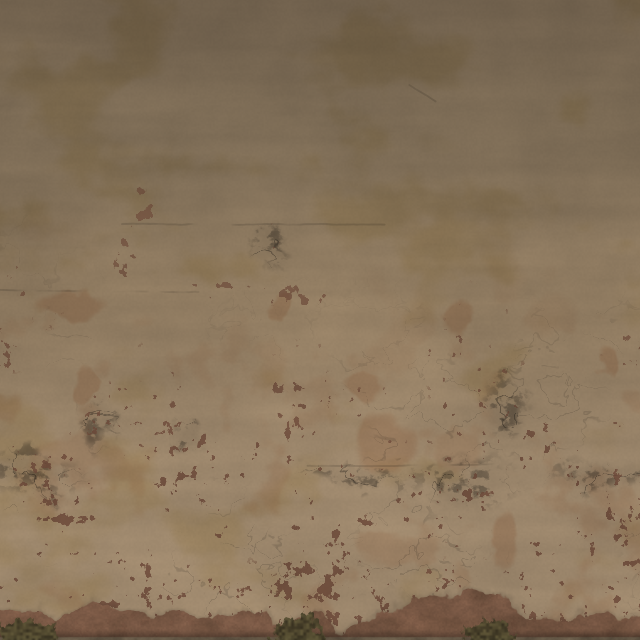
Reproduce this texture procedurally as a WebGL 2 fragment shader.

```glsl
#version 300 es
precision highp float;
uniform vec2 u_resolution;
out vec4 fragColor;

float hash(vec2 cell) {
  vec3 q = fract(cell.xyx * 0.1031);
  q += dot(q, q.yzx + 33.33);
  return fract((q.x + q.y) * q.z);
}

float noise(vec2 p) {
  vec2 i = floor(p), f = fract(p);
  f = f * f * (3.0 - 2.0 * f);
  return mix(mix(hash(i), hash(i + vec2(1, 0)), f.x),
             mix(hash(i + vec2(0, 1)), hash(i + vec2(1, 1)), f.x), f.y);
}

float fbm(vec2 p) {
  float sum = 0.0, amp = 0.533;
  for (int i = 0; i < 4; i++) {
    sum += amp * noise(p);
    p = mat2(1.6, 1.2, -1.2, 1.6) * p + 17.3;
    amp *= 0.5;
  }
  return sum;
}

// Each region is centre.xy, radius.xy
const vec4 chipRegions[8] = vec4[8](
  vec4(.21, .63, .014, .08), vec4(.36, .548, .05, .011), vec4(.48, .53, .05, .017),
  vec4(.456, .39, .022, .028), vec4(.10, .19, .045, .013), vec4(.49, .09, .075, .035),
  vec4(.55, .18, .045, .015), vec4(.755, .17, .011, .022));
const vec4 stainRegions[8] = vec4[8](
  vec4(.445, .517, .018, .021), vec4(.71, .503, .026, .028), vec4(.951, .435, .013, .026),
  vec4(.786, .155, .022, .042), vec4(.565, .395, .03, .022), vec4(.60, .31, .045, .045),
  vec4(.135, .40, .017, .028), vec4(.11, .525, .055, .022));
const vec4 grimeRegions[8] = vec4[8](
  vec4(.72, .245, .075, .03), vec4(.93, .255, .06, .024), vec4(.424, .615, .022, .026),
  vec4(.05, .26, .07, .032), vec4(.29, .32, .022, .024), vec4(.55, .262, .07, .014),
  vec4(.16, .34, .022, .04), vec4(.79, .365, .028, .045));

float coverage(vec2 p, vec4 regions[8], float softness) {
  float cover = 0.0;
  for (int i = 0; i < 8; i++) {
    float d = length((p - regions[i].xy) / regions[i].zw);
    cover = max(cover, 1.0 - smoothstep(1.0 - softness, 1.0 + softness, d));
  }
  return cover;
}

float bump(float x, float centre, float width) {
  float d = (x - centre) / width;
  return exp(-d * d);
}

float scratch(vec2 p, vec2 a, vec2 b) {
  vec2 ab = b - a;
  float t = clamp(dot(p - a, ab) / dot(ab, ab), 0.0, 1.0);
  return 1.0 - smoothstep(0.0005, 0.0025, length(p - a - ab * t));
}

void main() {
  vec2 p = gl_FragCoord.xy / u_resolution;
  vec2 warp = vec2(fbm(p * 24.0), fbm(p * 24.0 + 61.0)) - 0.5;
  float cloud = fbm(p * 5.0 + 9.0), mottle = fbm(p * 18.0 + 31.0);
  float grain = noise(p * 380.0) - 0.5;
  float lowWall = 1.0 - smoothstep(0.25, 0.76, p.y + (cloud - 0.5) * 0.25);

  // Plaster, brighter toward the ground
  vec3 wall = mix(vec3(.615, .53, .425), vec3(.56, .48, .377), smoothstep(.22, .56, p.y));
  wall = mix(wall, vec3(.488, .422, .335), smoothstep(.50, .80, p.y));
  wall = mix(wall, vec3(.445, .383, .305), smoothstep(.80, 1.0, p.y));
  wall *= 1.0 + (cloud - 0.5) * 0.13 + (mottle - 0.5) * 0.07 + grain * 0.025;
  wall *= 1.0 + (fbm(p * vec2(4, 42) + 5.0) - 0.5) * 0.09;
  float ochre = smoothstep(.52, .74, fbm(p * vec2(9, 12) + 44.0));
  wall = mix(wall, wall * vec3(.95, .93, .84), ochre * 0.8);

  // Pink stains
  float stain = coverage(p + warp * 0.035, stainRegions, 0.2);
  float washed = smoothstep(.56, .72, fbm(p * 14.0 + 103.0)) * lowWall;
  wall = mix(wall, wall * vec3(.94, .86, .81), max(stain * 0.75, washed * 0.5));

  // Grime and fine cracks
  float grime = coverage(p + warp * 0.06, grimeRegions, 0.55);
  float speck = fbm(p * vec2(70, 85) + 20.0);
  wall *= 1.0 - grime * (0.05 + 0.26 * smoothstep(.48, .68, speck));
  float vein = abs(fbm(p * vec2(17, 22) + warp * 0.8 + 8.0) - 0.5);
  float crackZone = max(grime, 0.4 * lowWall * smoothstep(.5, .65, fbm(p * 8.0 + 52.0)));
  wall *= 1.0 - 0.30 * crackZone * (1.0 - smoothstep(.002, .016, vein));

  // Level seams and scrapes
  vec2 wavy = p + warp * .005;
  float seams = scratch(wavy, vec2(.19, .65), vec2(.60, .649))
    + scratch(wavy, vec2(.0, .547), vec2(.31, .543))
    + scratch(wavy, vec2(.48, .272), vec2(.80, .274))
    + scratch(wavy, vec2(.64, .868), vec2(.68, .842));
  wall *= 1.0 - 0.13 * seams * smoothstep(.35, .6, mottle);

  // Flaked paint, dense in clusters and sparse elsewhere
  float cluster = coverage(p + warp * 0.07, chipRegions, 0.6);
  float sparse = lowWall * smoothstep(.42, .68, fbm(p * 11.0 + 140.0));
  float nearBase = (1.0 - smoothstep(.04, .16, p.y)) * 0.55;
  float density = max(max(cluster, grime * 0.5), max(sparse * 0.52, nearBase));
  float limit = 0.82 - 0.27 * density;
  float flake = smoothstep(limit, limit + 0.045, fbm(p * vec2(82, 74) + 210.0));
  flake *= smoothstep(0.03, 0.25, density);
  vec3 flakeColor = mix(vec3(.37, .245, .19), vec3(.45, .30, .235), mottle);
  wall = mix(wall, flakeColor, flake * mix(.82, .65, smoothstep(.2, .6, p.y)));

  // Exposed brick along the foot
  float crest = .034 + .042 * bump(p.x, .68, .065) + .027 * bump(p.x, .77, .05)
    + .019 * bump(p.x, .15, .05) + .012 * bump(p.x, .01, .05)
    + .012 * bump(p.x, .31, .06) - .013 * bump(p.x, .54, .03);
  crest += (fbm(p * vec2(34, 28) + 3.0) - 0.5) * 0.045;
  float brick = 1.0 - smoothstep(-.0015, .002, p.y - crest);
  vec3 brickColor = mix(vec3(.37, .265, .20), vec3(.52, .375, .295), fbm(p * vec2(28, 44)));
  brickColor *= 0.92 + 0.16 * speck + grain * 0.08;
  wall *= 1.0 - 0.10 * bump(p.y, crest, .006);
  wall = mix(wall, brickColor, brick * 0.95);

  // Paving edge and weeds
  float paving = 1.0 - smoothstep(.003, .006, p.y);
  wall *= 1.0 - 0.28 * (1.0 - smoothstep(.003, .018, p.y));
  wall = mix(wall, vec3(.40, .36, .29) * (0.75 + 0.5 * speck), paving * 0.8);
  for (int i = 0; i < 3; i++) {
    float side = float(i);
    vec2 size = vec2(.046 - .003 * side, i == 1 ? .037 : .031);
    vec2 q = (p - vec2(.042 + .425 * side - .13 * max(side - 1.0, 0.0), .002)) / size;
    float edge = length(q) + (fbm(p * vec2(105, 70) + 12.0) - 0.5) * 1.1;
    float leaves = 1.0 - smoothstep(.86, 1.02, edge);
    vec3 leafColor = mix(vec3(.20, .18, .115), vec3(.37, .34, .215), noise(p * 210.0));
    wall = mix(wall, leafColor, leaves * 0.92);
  }
  fragColor = vec4(clamp(wall, 0.0, 1.0), 1.0);
}
```
